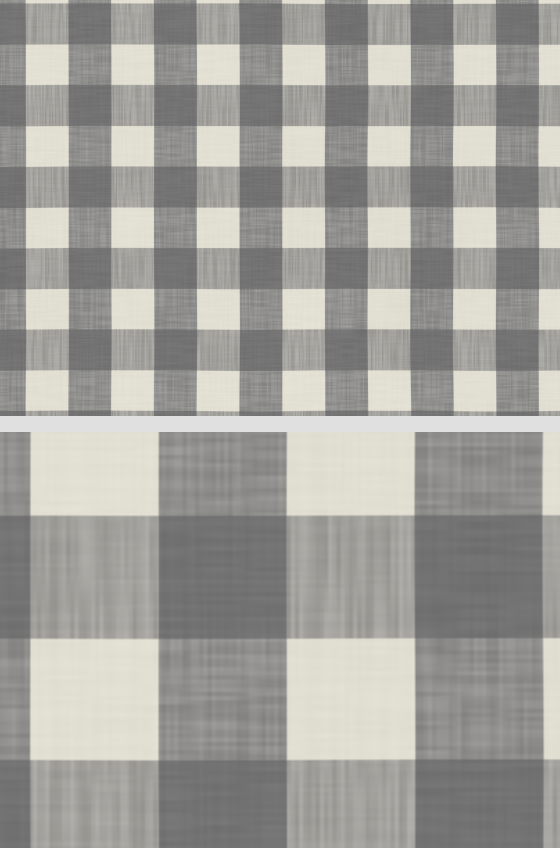
Top: the whole. Bottom: its middle third, enlarged.
Reproduce this pattern procedurally as a Shadertoy shader.

```glsl
// Woven buffalo check: grey warp columns cross grey weft rows on a cream ground.
// Periodic band distances give two coverage masks that blend four cloth tones;
// stretched value noise adds fine thread streaks, strongest where tones mix.

// Lengths are fractions of the canvas height, as (columns, rows).
const vec2 PERIOD      = vec2(0.2056, 0.1958);
const vec2 BAND_CENTRE = vec2(0.2162, 0.1584);
const vec2 BAND_WIDTH  = vec2(0.1027, 0.0986);
const float EDGE_SOFT   = 0.0012;
const float EDGE_WOBBLE = 0.0024;

const vec3 CREAM       = vec3(0.885, 0.872, 0.825);
const vec3 COLUMN_GREY = vec3(0.562, 0.560, 0.552);
const vec3 ROW_GREY    = vec3(0.638, 0.632, 0.614);
const vec3 DARK_GREY   = vec3(0.450, 0.450, 0.450);

const float THREADS = 300.0;      // thread streaks per canvas height
const float WARP_RUN = 14.0;      // streak breaks along a warp thread
const float WEFT_RUN = 24.0;      // streak breaks along a weft thread

// Streak contrast in each tone, as (warp, weft).
const vec2 CREAM_GRAIN  = vec2(0.012, 0.016);
const vec2 COLUMN_GRAIN = vec2(0.065, 0.065);
const vec2 ROW_GRAIN    = vec2(0.100, 0.025);
const vec2 DARK_GRAIN   = vec2(0.018, 0.030);

float hash(vec2 cell) {
    uvec2 q = uvec2(ivec2(cell)) * uvec2(1597u, 3812u);
    uint n = (q.x ^ (q.y + 7919u)) * 2654435u;
    n = (n ^ (n >> 15u)) * 2246822u;
    n = (n ^ (n >> 13u)) * 3266489u;
    return float((n ^ (n >> 16u)) & 65535u) / 65535.0;
}

float valueNoise(vec2 p) {
    vec2 cell = floor(p), f = fract(p);
    f = f * f * (3.0 - 2.0 * f);
    float low  = mix(hash(cell), hash(cell + vec2(1, 0)), f.x);
    float high = mix(hash(cell + vec2(0, 1)), hash(cell + vec2(1, 1)), f.x);
    return mix(low, high, f.y);
}

// Coverage of the repeating bands on each axis.
vec2 bandCoverage(vec2 p, float soft) {
    vec2 offset = fract((p - BAND_CENTRE) / PERIOD + 0.5) - 0.5;
    vec2 edge = abs(offset) * PERIOD - 0.5 * BAND_WIDTH;
    return 1.0 - smoothstep(vec2(-soft), vec2(soft), edge);
}

// Weights four corner values by column and row coverage.
vec3 blendTone(vec2 band) {
    return mix(mix(CREAM, COLUMN_GREY, band.x),
               mix(ROW_GREY, DARK_GREY, band.x), band.y);
}

vec2 blendGrain(vec2 band) {
    return mix(mix(CREAM_GRAIN, COLUMN_GRAIN, band.x),
               mix(ROW_GRAIN, DARK_GRAIN, band.x), band.y);
}

void mainImage(out vec4 fragColor, in vec2 fragCoord) {
    float pixel = 1.0 / iResolution.y;
    vec2 p = fragCoord * pixel;

    // Slight drift of the cloth bends the band edges.
    vec2 drift = vec2(valueNoise(p * vec2(2.0, 5.0) + 40.0),
                      valueNoise(p * vec2(5.0, 2.0) + 80.0)) - 0.5;
    vec2 band = bandCoverage(p + EDGE_WOBBLE * drift, max(EDGE_SOFT, 0.75 * pixel));

    // Long streaks along warp and weft, faded when threads fall below a pixel.
    float warp = valueNoise(p * vec2(THREADS, WARP_RUN));
    float weft = valueNoise(p * vec2(WEFT_RUN, THREADS) + 500.0);
    float resolved = clamp(iResolution.y / THREADS, 0.0, 1.0);
    float grain = dot(blendGrain(band), vec2(warp, weft) - 0.5) * resolved;

    // Faint uneven dye between areas of cloth.
    float dye = 0.012 * (valueNoise(p * 4.0 + 200.0) - 0.5);

    fragColor = vec4(blendTone(band) + grain + dye, 1.0);
}
```
